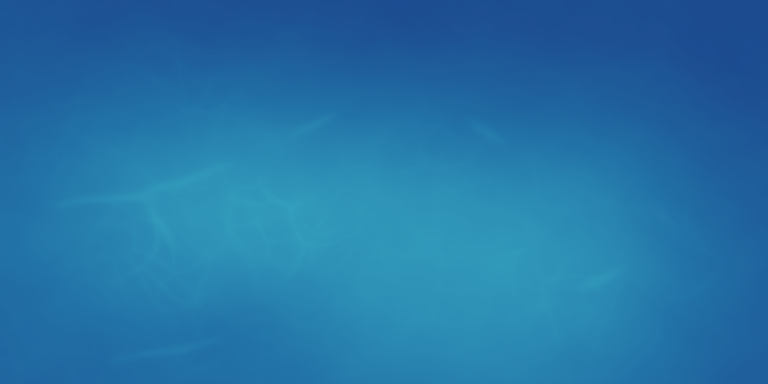
Reproduce this background procedurally as a Shadertoy shader.

```glsl
const vec3 DEEP_BLUE = vec3(0.11, 0.295, 0.565);
const vec3 MID_BLUE = vec3(0.13, 0.45, 0.655);
const vec3 PALE_TEAL = vec3(0.20, 0.62, 0.74);

vec2 hash2(vec2 cell) {
    vec2 q = vec2(dot(cell, vec2(127.1, 311.7)), dot(cell, vec2(269.5, 183.3)));
    return fract(sin(q) * 43758.5);
}

// Distances to the nearest and second nearest cell points
vec2 cellular(vec2 p) {
    vec2 cell = floor(p), local = fract(p);
    vec2 nearest = vec2(8.0);
    for (int j = -1; j <= 1; j++) {
        for (int i = -1; i <= 1; i++) {
            vec2 offset = vec2(float(i), float(j));
            float d = length(offset + hash2(cell + offset) - local);
            nearest = vec2(min(nearest.x, d), min(nearest.y, max(nearest.x, d)));
        }
    }
    return nearest;
}

// Soft elliptical glow
float glow(vec2 p, vec2 center, vec2 radius) {
    vec2 q = (p - center) / radius;
    return exp(-dot(q, q));
}

// Layered sines that bend the water
vec2 warp(vec2 p, float strength) {
    float scale = 5.0;
    for (int i = 0; i < 4; i++) {
        p += strength * sin(p.yx * scale + vec2(1.3, 4.1) * float(i + 1));
        scale *= 1.9;
        strength *= 0.6;
    }
    return p;
}

// Bright web along the cell borders
float caustic(vec2 p, float scale, float width) {
    vec2 d = cellular(p * scale);
    return exp(-(d.y - d.x) / width);
}

// Tapered, blurred strand of light
float strand(vec2 p, vec2 a, vec2 b, float width) {
    vec2 along = b - a;
    float t = clamp(dot(p - a, along) / dot(along, along), 0.0, 1.0);
    float d = length(p - a - along * t) / width;
    return exp(-d * d) * (0.4 + 0.6 * sin(3.1416 * t));
}

// Cloudy variation, centered near zero
float mottle(vec2 p, float scale) {
    float sum = 0.0, weight = 0.5;
    for (int i = 0; i < 4; i++) {
        sum += weight * (cellular(p * scale).x - 0.45);
        p = mat2(0.8, 0.6, -0.6, 0.8) * p + 3.7;
        scale *= 2.0;
        weight *= 0.6;
    }
    return sum;
}

// Broad light: dark above and at the sides, two pools below
float ambient(vec2 p) {
    float side = p.x - 1.0;
    float height = smoothstep(0.3, 1.0, p.y);
    float light = mix(0.32, -0.05 + 0.15 * side * side, height);
    light += 0.59 * glow(p, vec2(0.62, 0.50), vec2(0.56, 0.36));
    light += 0.49 * glow(p, vec2(1.38, 0.32), vec2(0.49, 0.41));
    light += 0.10 * glow(p, vec2(1.02, 0.05), vec2(0.35, 0.20));
    light -= 0.08 * glow(p, vec2(0.66, 0.17), vec2(0.20, 0.10));
    return light - 0.13 * smoothstep(1.55, 2.0, p.x);
}

float strands(vec2 p) {
    float light = strand(p, vec2(0.15, 0.46), vec2(0.40, 0.48), 0.012);
    light += strand(p, vec2(0.34, 0.48), vec2(0.60, 0.58), 0.014);
    light += strand(p, vec2(0.38, 0.47), vec2(0.45, 0.36), 0.018);
    light += strand(p, vec2(0.30, 0.05), vec2(0.57, 0.12), 0.012);
    light += strand(p, vec2(0.76, 0.66), vec2(0.86, 0.71), 0.012);
    light += strand(p, vec2(1.21, 0.69), vec2(1.31, 0.62), 0.014);
    light += strand(p, vec2(1.52, 0.24), vec2(1.62, 0.29), 0.016);
    return light;
}

vec3 waterColor(float light) {
    vec3 lower = mix(DEEP_BLUE, MID_BLUE, clamp(light * 2.0, 0.0, 1.0));
    return mix(lower, PALE_TEAL, clamp(light * 2.0 - 1.0, 0.0, 1.2));
}

void mainImage(out vec4 fragColor, in vec2 fragCoord) {
    // Height runs from 0 to 1, width from 0 to 2
    vec2 p = fragCoord / iResolution.xy * vec2(2.0, 1.0);
    vec2 bent = warp(p, 0.035);

    // Caustics fade out away from the two pools
    float leftPool = glow(p, vec2(0.52, 0.46), vec2(0.42, 0.34));
    float rightPool = glow(p, vec2(1.50, 0.38), vec2(0.42, 0.32));
    float web = caustic(bent, 5.5, 0.10) + 0.6 * caustic(bent + 4.3, 11.0, 0.14);
    float patches = smoothstep(-0.2, 0.9, sin(bent.x * 9.0 + 1.0) * sin(bent.y * 11.0 + bent.x * 4.0));

    float light = ambient(p);
    light += web * (0.03 + 0.07 * patches) * (leftPool + 0.6 * rightPool);
    light += 0.11 * strands(warp(p, 0.008));
    light += 0.10 * mottle(bent * vec2(0.8, 1.2), 5.0);

    fragColor = vec4(waterColor(light), 1.0);
}
```
